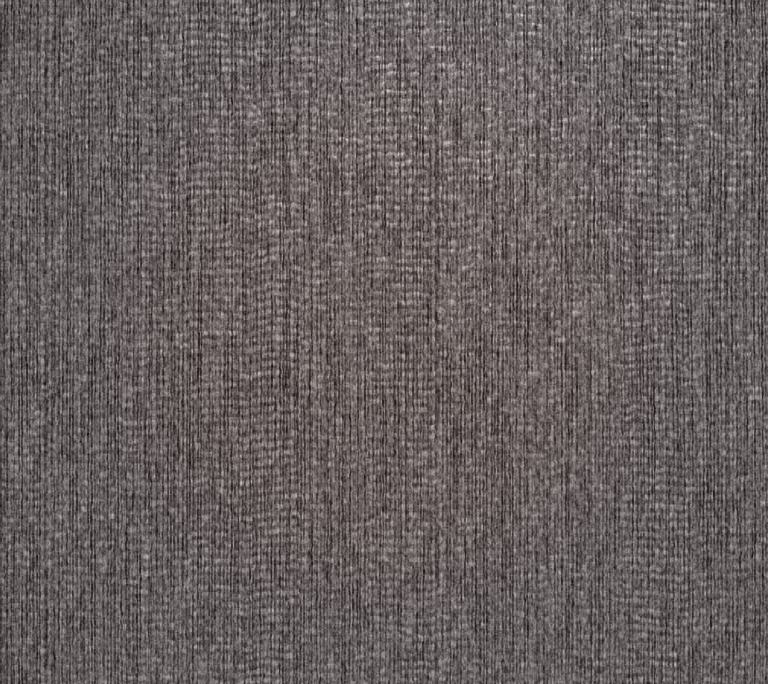
A Shadertoy shader for this texture:

```glsl
const vec3 BASE_GREY = vec3(0.388, 0.359, 0.356);
const vec3 WARM_TINT = vec3(0.008, -0.002, -0.005);
const vec3 COOL_TINT = vec3(-0.004, 0.000, 0.007);
const float WARP_COUNT = 184.0;
const float WEFT_COUNT = 78.0;
const float BAND_COUNT = 11.0;

float hash(vec2 cell) {
    vec3 q = fract(vec3(cell.xyx) * vec3(0.1031, 0.1030, 0.0973));
    q += dot(q, q.yzx + 33.33);
    return fract((q.x + q.y) * q.z);
}

float noise(vec2 p) {
    vec2 cell = floor(p);
    vec2 f = fract(p);
    f = f * f * (3.0 - 2.0 * f);
    float low = mix(hash(cell), hash(cell + vec2(1, 0)), f.x);
    float high = mix(hash(cell + vec2(0, 1)), hash(cell + vec2(1, 1)), f.x);
    return mix(low, high, f.y);
}

// Noise centred on zero, stretched by a separate scale on each axis
float streak(vec2 p, vec2 scale, float seed) {
    return noise(p * scale + seed * vec2(17.3, 41.7)) - 0.5;
}

// Thin dark gaps between evenly spaced, jittered vertical threads
float grooves(vec2 p, float count, float seed) {
    float u = p.x * count;
    float depth = 0.0;
    for (float i = 0.0; i < 2.0; i++) {
        float id = floor(u) + i;
        float edge = id + 0.5 * (hash(vec2(id, seed)) - 0.5);
        float fade = noise(vec2(id * 3.0 + seed, p.y * 11.0));
        float nick = noise(vec2(id * 5.0 + seed, p.y * 95.0));
        float strength = smoothstep(-0.05, 0.85, 0.55 * fade + 0.45 * nick);
        float gap = 1.0 - smoothstep(0.12, 0.40, abs(u - edge));
        depth = max(depth, gap * strength);
    }
    return depth;
}

// x: rib profile, y: brightness of each rung, z: glint on the rung
vec3 weft(vec2 p, float phase, float dashCount) {
    float wobble = 0.5 * streak(p, vec2(30.0, 9.0), 3.0);
    wobble += 0.35 * streak(p, vec2(110.0, 40.0), 13.0);
    float v = p.y * WEFT_COUNT + wobble + phase;
    float row = floor(v);
    float rib = smoothstep(0.42, 0.12, abs(fract(v) - 0.5));
    float rung = noise(vec2(p.x * dashCount, row * 7.0 + 5.0));
    float spark = noise(vec2(p.x * WARP_COUNT * 0.6, row * 5.0 + 91.0));
    float line = smoothstep(0.24, 0.05, abs(fract(v) - 0.6));
    return vec3(rib, rung, smoothstep(0.55, 0.95, spark) * line);
}

// Broad light from the upper right, falling off to the edges
float lighting(vec2 p, vec2 centre) {
    vec2 d = p - centre;
    vec2 shine = (p - vec2(0.78, 0.98)) * vec2(2.0, 2.6);
    return 1.0 - 0.14 * dot(d, d) + 0.11 * exp(-dot(shine, shine));
}

void mainImage(out vec4 fragColor, in vec2 fragCoord) {
    vec2 p = fragCoord / iResolution.y;
    vec2 centre = 0.5 * iResolution.xy / iResolution.y;

    // Threads drift slightly and have uneven edges
    vec2 q = p;
    q.x += 0.003 * streak(p, vec2(5.0, 4.0), 1.0);
    q.x += 0.0016 * streak(p, vec2(150.0, 110.0), 4.0);

    // Vertical bands change the weave and shift its rows
    float bandX = q.x * BAND_COUNT + 0.5 * streak(q, vec2(23.0, 1.5), 2.0);
    float band = floor(bandX);
    float ribbed = mix(0.35, 1.0, hash(vec2(band, 8.0)));
    ribbed *= 0.7 + 0.6 * noise(q * vec2(7.0, 4.0));
    float dashCount = WARP_COUNT * mix(1.0, 0.65, hash(vec2(band, 8.0)));
    vec3 cross = weft(q, hash(vec2(band, 4.0)), dashCount);

    // Vertical threads and the dark gaps between them
    float mainGap = grooves(q, WARP_COUNT, 1.0);
    float fineGap = grooves(q, WARP_COUNT * 1.37, 19.0);
    float tone = 0.100 - 0.20 * mainGap - 0.07 * fineGap;
    tone += 0.06 * streak(q, vec2(WARP_COUNT * 1.6, 20.0), 6.0);

    // Rungs lie over the threads and fade inside the gaps
    float cover = 1.0 - 0.55 * mainGap;
    tone += 0.12 * ribbed * (cross.x - 0.54) * cover;
    tone += 0.17 * (cross.y - 0.5) * cross.x * cover;

    // Short vertical flecks and fine grain
    tone += 0.18 * streak(q, vec2(410.0, 190.0), 8.0);
    tone += 0.17 * streak(p, vec2(450.0, 430.0), 11.0);

    // Glints gather under the light
    float sheen = smoothstep(0.7, 0.0, distance(p, vec2(0.78, 0.92)));
    tone += cross.z * mix(0.05, 0.16, sheen) * cover;

    vec3 color = (BASE_GREY + tone) * lighting(p, centre);
    float warmth = smoothstep(0.6, 0.1, distance(p, centre));
    color += mix(COOL_TINT, WARM_TINT, warmth);
    fragColor = vec4(clamp(color, 0.09, 0.85), 1.0);
}
```
